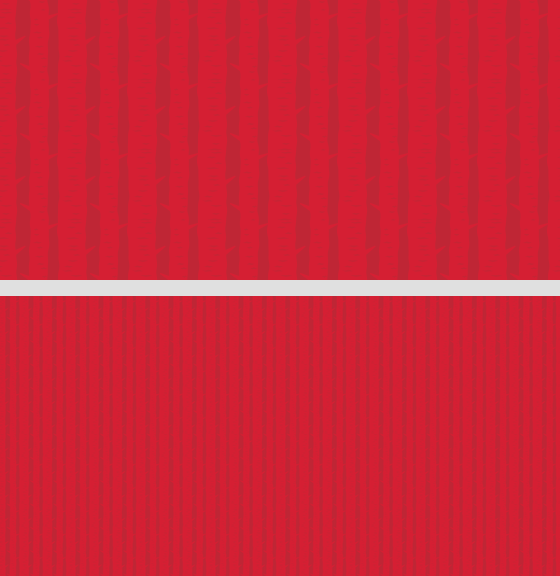
Top, the tile; bottom, the same tile 3 across and 3 down.
This pattern is drawn by a Shadertoy shader. Its source:

```glsl
// Tiling red birch grove: pale trunks with bark dashes and branch stubs over dark gaps.

const float TAU = 6.2831853;

float hash(vec2 p) {
    vec3 q = fract(p.xyx * vec3(0.1031, 0.1030, 0.0973));
    q += dot(q, q.yzx + 33.33);
    return fract((q.x + q.y) * q.z);
}

// Shortest signed offset within a unit tile
vec2 wrap(vec2 p) {
    return fract(p + 0.5) - 0.5;
}

float coverage(float d, float pixel) {
    return clamp(0.5 - d / pixel, 0.0, 1.0);
}

// Uneven trunk outline, periodic in y
float edge(float x, float y, float seed) {
    return x + 0.010 * sin(TAU * (y + seed))
             + 0.005 * sin(TAU * (3.0 * y + 2.7 * seed))
             + 0.003 * sin(TAU * (5.0 * y + 1.3 * seed));
}

float gap(vec2 p, float left, float right, float seed) {
    return max(edge(left, p.y, seed) - p.x, p.x - edge(right, p.y, seed + 0.37));
}

// Stub that narrows from root to tip
float branch(vec2 p, vec2 root, vec2 tip) {
    vec2 axis = tip - root;
    vec2 q = wrap(p - root);
    float t = clamp(dot(q, axis) / dot(axis, axis), 0.0, 1.0);
    return length(q - axis * t) - mix(0.032, 0.009, t);
}

// Lens-shaped dashes spread evenly up one trunk
float bark(vec2 p, float centre, float halfWidth, int count, float seed, float pixel) {
    float ink = 0.0;
    for (int i = 0; i < count; i++) {
        vec2 id = vec2(float(i) + 1.0, seed);
        float reach = halfWidth * mix(0.22, 0.48, hash(id));
        float shift = (hash(id + 17.0) * 2.0 - 1.0) * (halfWidth * 0.85 - reach);
        float height = (float(i) + 0.2 + 0.6 * hash(id + 41.0)) / float(count);
        vec2 q = wrap(p - vec2(centre + shift, height));
        float along = q.x / reach;
        float ragged = 0.003 * sin(along * 5.0 + id.x * 2.0);
        float d = abs(q.y + ragged) - 0.012 * (1.0 - along * along);
        ink = max(ink, coverage(d, pixel));
    }
    return ink;
}

void mainImage(out vec4 fragColor, in vec2 fragCoord) {
    vec2 repeats = vec2(8.0, 4.0);
    vec2 p = fract(fragCoord / iResolution.xy * repeats);
    float pixel = max(repeats.x / iResolution.x, repeats.y / iResolution.y);

    // Dark spaces between the wide and the narrow trunk
    float gaps = min(gap(p, 0.231, 0.425, 0.15), gap(p, 0.690, 0.832, 0.62));
    float shade = coverage(gaps, pixel);

    // Branch stubs reaching into the spaces
    float stubs = branch(p, vec2(0.225, 0.395), vec2(0.355, 0.480));
    stubs = min(stubs, branch(p, vec2(0.440, 0.015), vec2(0.295, 0.090)));
    stubs = min(stubs, branch(p, vec2(0.670, 0.743), vec2(0.825, 0.803)));
    shade *= 1.0 - coverage(stubs, pixel);

    // Bark dashes
    float dashes = max(bark(p, 0.030, 0.195, 13, 3.0, pixel),
                       bark(p, 0.558, 0.130, 10, 8.0, pixel));
    shade = max(shade, 0.7 * dashes);

    vec3 trunkRed = vec3(0.835, 0.122, 0.200);
    vec3 gapRed = vec3(0.750, 0.150, 0.208);
    fragColor = vec4(mix(trunkRed, gapRed, shade), 1.0);
}
```
